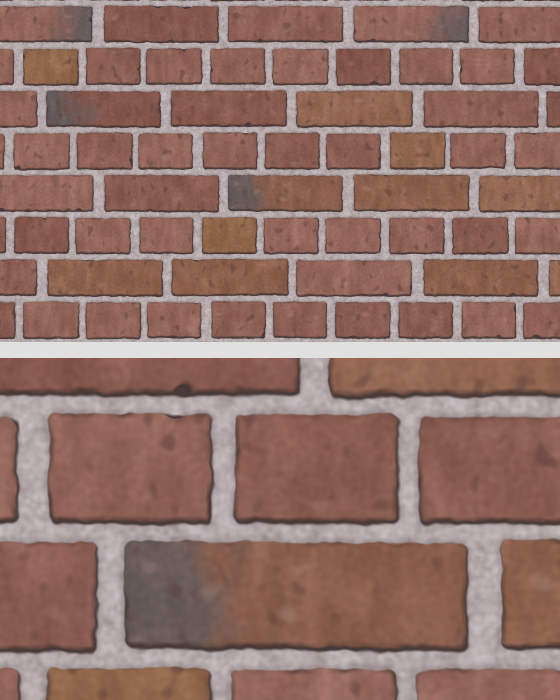
Top: the whole. Bottom: its middle third, enlarged.
Write a WebGL 1 fragment shader that draws this texture.

```glsl
precision highp float;
// Weathered brick wall: courses of long stretchers alternate with courses of short headers in pale mortar.
uniform vec2 u_resolution;

vec3 hash3(vec2 p) {
  vec3 h = fract(p.xyx * vec3(0.1031, 0.1030, 0.0973));
  h += dot(h, h.yxz + 33.33);
  return fract((h.xxy + h.yzz) * h.zyx);
}

vec2 gradient(vec2 cell) {
  return hash3(cell).xy * 2.0 - 1.0;
}

// Gradient noise, roughly -0.7 to 0.7
float noise(vec2 p) {
  vec2 i = floor(p), f = fract(p);
  vec2 u = f * f * f * (f * (f * 6.0 - 15.0) + 10.0);
  float a = dot(gradient(i), f);
  float b = dot(gradient(i + vec2(1.0, 0.0)), f - vec2(1.0, 0.0));
  float c = dot(gradient(i + vec2(0.0, 1.0)), f - vec2(0.0, 1.0));
  float d = dot(gradient(i + 1.0), f - 1.0);
  return mix(mix(a, b, u.x), mix(c, d, u.x), u.y);
}

float fbm(vec2 p) {
  float sum = 0.0, amp = 1.0;
  for (int i = 0; i < 4; i++) {
    sum += amp * noise(p);
    p = p * 2.03 + 17.3;
    amp *= 0.55;
  }
  return sum;
}

float roundedBox(vec2 p, vec2 halfSize, float radius) {
  vec2 d = abs(p) - halfSize + radius;
  return length(max(d, 0.0)) + min(max(d.x, d.y), 0.0) - radius;
}

vec3 mortarColor(vec2 p) {
  float grain = 0.55 * fbm(p * 45.0) + 0.5 * noise(p * 140.0);
  return mix(vec3(0.60, 0.54, 0.54), vec3(0.77, 0.73, 0.74), clamp(0.68 + grain, 0.0, 1.1));
}

// uv runs from -1 to 1 over the brick, with y downward
vec3 brickColor(vec2 p, vec2 uv, vec3 rnd, float isLong) {
  vec2 s = p + rnd.xy * 7.0;
  float mottle = fbm(s * vec2(17.0, 13.0));
  vec3 color = mix(vec3(0.49, 0.315, 0.275), vec3(0.61, 0.43, 0.385),
                   clamp(0.2 + 0.6 * rnd.y + 0.55 * mottle, 0.0, 1.0));

  // Some bricks are fired to a tan tone, headers more often
  float tan_ = smoothstep(0.76, 0.93, rnd.x) * mix(0.85, 0.5, isLong);
  color = mix(color, vec3(0.57, 0.41, 0.29) + 0.07 * mottle, tan_);

  // Blue-grey burn at one end of a few stretchers
  float side = rnd.y > 0.4 ? 1.0 : -1.0;
  float burn = smoothstep(0.1, 0.85, uv.x * side + 0.5 * mottle + 0.15 * uv.y);
  color = mix(color, vec3(0.37, 0.35, 0.36), burn * 0.8 * isLong * step(0.77, rnd.z));

  // Smears, dark pits and fine grain
  color *= 1.0 + 0.13 * noise(s * vec2(55.0, 16.0)) + 0.10 * noise(s * 130.0);
  float pits = smoothstep(0.22, 0.5, noise(s * vec2(48.0, 36.0)) + 0.25 * mottle);
  color = mix(color, vec3(0.37, 0.25, 0.23), 0.5 * pits);
  float dust = smoothstep(0.25, 0.6, noise(s * vec2(28.0, 40.0) + 9.0));
  return mix(color, vec3(0.68, 0.55, 0.51), 0.35 * dust);
}

void main() {
  // Unit is the canvas height, y measured from the top
  float px = 1.0 / u_resolution.y;
  vec2 p = vec2(gl_FragCoord.x, u_resolution.y - gl_FragCoord.y) * px;

  // Courses and their bond offsets
  float course = floor((p.y - 0.0085) / 0.1235);
  float isLong = 1.0 - mod(course, 2.0);
  float pitch = mix(0.183, 0.3665, isLong);
  float longShift = mod(course, 4.0) < 1.5 ? 0.286 : 0.121;
  float shortShift = 0.041 + 0.018 * cos(course * 0.7854);
  float shift = mix(shortShift, longShift, isLong);
  float column = floor((p.x - shift) / pitch);

  // Brick placed in its cell with slight shift, tilt and size changes
  vec3 rnd = hash3(vec2(column + 23.0, course * 3.0 + 41.0));
  vec3 vary = hash3(vec2(column + 71.0, course * 5.0 + 13.0)) - 0.5;
  vec2 q = p - vec2(shift + (column + 0.5) * pitch, 0.0085 + (course + 0.5) * 0.1235);
  q -= vec2(0.008, 0.003) * vary.xy;
  q.y += q.x * 0.018 * vary.z;
  vec2 halfSize = vec2(pitch * 0.5 - mix(0.0125, 0.0155, isLong), 0.0515);
  halfSize += vec2(0.004, 0.002) * vary.zx;
  vec2 uv = q / halfSize;

  // Ragged outline with occasional chips
  q += 0.0035 * vec2(noise(p * 34.0), noise(p * 31.0 + 50.0));
  q += 0.0022 * vec2(noise(p * 95.0 + 20.0), noise(p * 90.0 + 80.0));
  float chip = 0.010 * smoothstep(0.25, 0.6, noise(p * 27.0 + 5.0));
  float d = roundedBox(q, halfSize, 0.006) + chip;

  // Mortar with a recessed shadow, deepest below and to the right
  float wear = noise(p * 38.0 + 30.0);
  float shade = roundedBox(q - vec2(0.0010, 0.0023), halfSize, 0.006);
  vec3 color = mortarColor(p);
  color *= 1.0 - 0.12 * (1.0 - smoothstep(0.0, 0.008, d));
  float shadow = 1.0 - smoothstep(-0.001, 0.0028, shade + 0.0015 * wear);
  color = mix(color, vec3(0.23, 0.17, 0.165), 0.88 * shadow);

  // Brick face with a worn dark rim
  vec3 face = brickColor(p, uv, rnd, isLong);
  float rim = smoothstep(-0.006, 0.0, d) * clamp(0.4 + 1.1 * wear + 0.25 * uv.y, 0.0, 0.85);
  face = mix(face, vec3(0.27, 0.20, 0.19), rim);
  float soft = max(px, 0.0016);
  color = mix(face, color, smoothstep(-soft, soft, d));

  gl_FragColor = vec4(color, 1.0);
}
```
